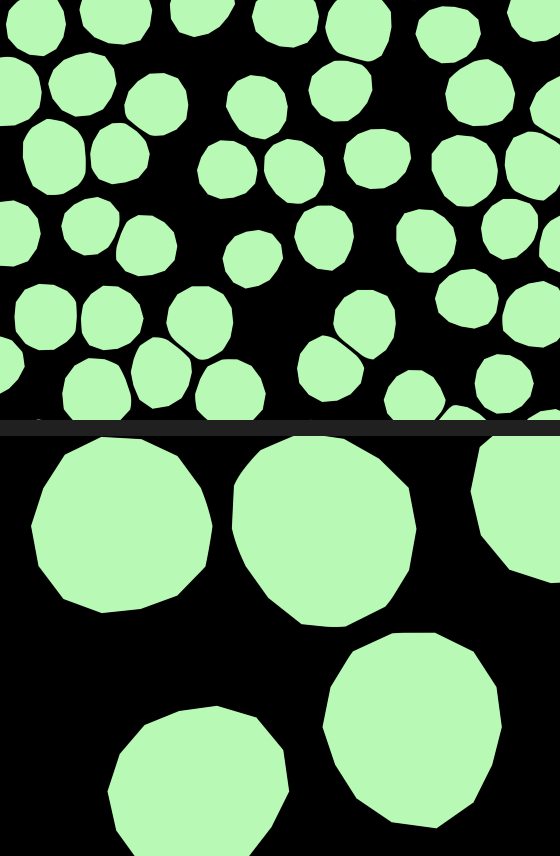
Top, the full canvas; bottom, a detail of the centre.
Write a WebGL 2 fragment shader that draws this pattern.

```glsl
#version 300 es
precision highp float;

#define SPACING 0.198
#define JITTER 0.27
#define FILLED 0.88
#define RADIUS 0.078
#define SIZE_SPREAD 0.11
#define STRETCH 0.09
#define ROUGHNESS 0.024
#define CORNERS 14.0
#define HALF_GAP 0.004
#define ROUNDING 0.012
#define GRAIN_COLOR vec3(0.72, 0.98, 0.71)
#define BACKGROUND vec3(0.0)

uniform vec2 u_resolution;
out vec4 fragColor;

const float TAU = 6.2831853;
const float ROW_HEIGHT = 0.866;

// Integer hash: three random values per cell and salt
vec3 hash(vec2 cell, float salt) {
    uvec3 v = uvec3(ivec3(cell, salt)) * 1664525u + 1013904223u;
    v.x += v.y * v.z; v.y += v.z * v.x; v.z += v.x * v.y;
    v ^= v >> 16u;
    v.x += v.y * v.z; v.y += v.z * v.x; v.z += v.x * v.y;
    return vec3(v >> 8u) / 16777216.0;
}

bool isFilled(vec2 cell) {
    return hash(cell, 101.0).z < FILLED;
}

// Grain centre on a staggered, jittered lattice
vec2 grainCenter(vec2 cell) {
    vec3 h = hash(cell, 102.0);
    vec2 offset = JITTER * sqrt(h.x) * vec2(cos(TAU * h.y), sin(TAU * h.y));
    vec2 site = vec2(cell.x + 0.5 * mod(cell.y, 2.0), (cell.y + 0.5) * ROW_HEIGHT);
    return SPACING * (site + offset);
}

// Corner of the slightly stretched, uneven outline
vec2 grainCorner(vec2 cell, float index) {
    vec3 shape = hash(cell, 103.0);
    float angle = TAU * index / CORNERS;
    float uneven = 2.0 * hash(cell, mod(index, CORNERS)).x - 1.0;
    float radius = RADIUS * (1.0 + SIZE_SPREAD * (2.0 * shape.x - 1.0));
    radius *= 1.0 + STRETCH * shape.y * cos(2.0 * angle + TAU * shape.z)
                  + 0.03 * cos(3.0 * angle + TAU * shape.y)
                  + ROUGHNESS * uneven;
    return radius * vec2(cos(angle), sin(angle));
}

// Signed distance to the outline edge facing the point
float outlineDistance(vec2 local, vec2 cell) {
    float turn = fract(atan(local.y, local.x) / TAU);
    float index = min(floor(turn * CORNERS), CORNERS - 1.0);
    vec2 start = grainCorner(cell, index);
    vec2 edge = grainCorner(cell, index + 1.0) - start;
    return dot(local - start, normalize(vec2(edge.y, -edge.x)));
}

float smoothMax(float a, float b, float k) {
    float h = max(k - abs(a - b), 0.0) / k;
    return max(a, b) + 0.25 * h * h * k;
}

float grainDistance(vec2 p) {
    // Nearest grain
    vec2 base = floor(p / (SPACING * vec2(1.0, ROW_HEIGHT)));
    vec2 owner = base;
    vec2 center = vec2(0.0);
    float nearest = 1e3;
    for (int y = -2; y <= 2; y++)
    for (int x = -2; x <= 2; x++) {
        vec2 cell = base + vec2(x, y);
        if (!isFilled(cell)) continue;
        vec2 candidate = grainCenter(cell);
        float d = distance(p, candidate);
        if (d < nearest) {
            nearest = d;
            owner = cell;
            center = candidate;
        }
    }
    if (nearest > 1.5 * RADIUS) return nearest - RADIUS;

    // Flatten the outline where neighbours press close
    float d = outlineDistance(p - center, owner);
    for (int y = -2; y <= 2; y++)
    for (int x = -2; x <= 2; x++) {
        vec2 cell = owner + vec2(x, y);
        if (cell == owner || !isFilled(cell)) continue;
        vec2 other = grainCenter(cell);
        float border = dot(p - 0.5 * (center + other), normalize(other - center));
        d = smoothMax(d, border + HALF_GAP, ROUNDING);
    }
    return d;
}

void main() {
    vec2 p = gl_FragCoord.xy / u_resolution.y;
    float softness = 0.65 / u_resolution.y;
    float grain = 1.0 - smoothstep(-softness, softness, grainDistance(p));
    fragColor = vec4(mix(BACKGROUND, GRAIN_COLOR, grain), 1.0);
}
```
